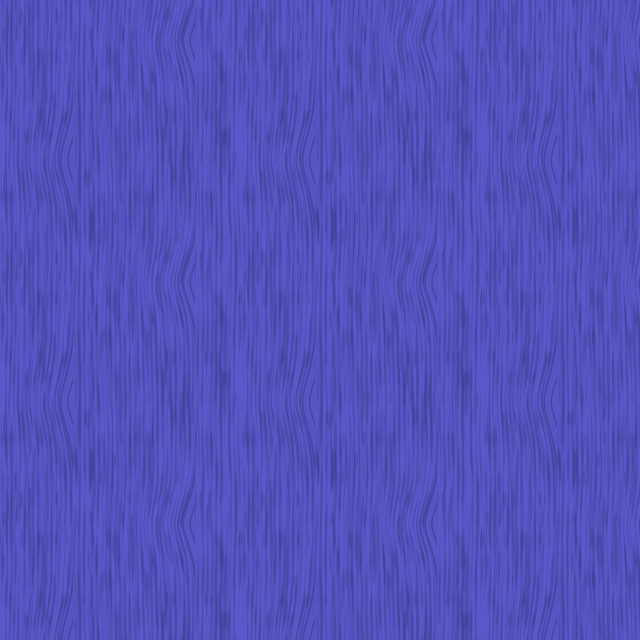
Reproduce this texture procedurally as a WebGL 2 fragment shader.

```glsl
#version 300 es
precision highp float;
// Blue wood grain: fine vertical strokes bending around half-drop knots.

uniform vec2 u_resolution;
out vec4 outColor;

const float TAU = 6.2831853;
const float REPEATS = 2.648;                  // tiles across the canvas
const vec3 LIGHT_WOOD = vec3(0.350, 0.350, 0.795);
const vec3 DARK_GRAIN = vec3(0.262, 0.262, 0.615);

float hash(vec2 p) {
    return fract(sin(dot(p, vec2(127.1, 311.7))) * 43758.5453);
}

// Value noise that wraps after the given number of cells.
float noise(vec2 p, vec2 period) {
    vec2 cell = floor(p);
    vec2 f = fract(p);
    f = f * f * (3.0 - 2.0 * f);
    vec2 a = mod(cell, period);
    vec2 b = mod(cell + 1.0, period);
    return mix(mix(hash(a), hash(vec2(b.x, a.y)), f.x),
               mix(hash(vec2(a.x, b.y)), hash(b), f.x), f.y);
}

// Sideways push of the grain on the left of a knot's straight edge.
float knotPush(vec2 p, vec2 knot, float bulge, float halfHeight) {
    float left = fract(knot.x - p.x);
    float along = fract(p.y - knot.y + 0.5) - 0.5;
    float rise = sqrt(along * along + 0.0004) / halfHeight;
    return bulge * exp(-pow(rise, 1.5)) * exp(-left / 0.13);
}

// Soft stroke where a field crosses a level.
float contour(float field, float level, float halfWidth, float soft) {
    return 1.0 - smoothstep(halfWidth - soft, halfWidth + soft, abs(field - level));
}

// Broken strokes, one per column, that sway, swell and taper along their length.
float strokes(vec2 p, float columns, float rows, float pixel) {
    float index = mod(floor(p.x * columns), columns);
    float across = fract(p.x * columns) - 0.5;
    float y = p.y * rows + hash(vec2(index, 7.3)) * rows;
    vec2 period = vec2(columns, rows);
    float sway = 0.30 * (noise(vec2(index + 11.0, y), period) - 0.5);
    float width = 0.42 * noise(vec2(index, y), period) - 0.05;
    float soft = max(0.16, pixel * columns * 0.6);
    return contour(across, sway, width, soft);
}

// Short dark flecks stretched along the grain.
float flecks(vec2 p, vec2 cells) {
    return smoothstep(0.58, 0.95, noise(p * cells, cells));
}

// Knot outline (x) and the smooth wood inside it (y).
vec2 knotMarks(vec2 p, vec2 knot, float push, float bulge, float pixel) {
    float field = fract(knot.x - p.x) - push;
    float soft = pixel * 1.3;
    float outer = contour(field, -0.006, 0.0055, soft);
    float inner = contour(field, -0.56 * bulge, 0.0055, soft);
    float inside = 1.0 - smoothstep(-0.012, 0.002, field);
    return vec2(max(outer, inner), inside);
}

void main() {
    vec2 uv = gl_FragCoord.xy / u_resolution;
    float pixel = REPEATS / min(u_resolution.x, u_resolution.y);
    vec2 tile = uv * REPEATS;

    // Two knots per tile, the second smaller and dropped by half.
    vec2 tallKnot = vec2(0.303, 0.985);
    vec2 shortKnot = vec2(0.807, 0.480);
    float tallBulge = 0.090;
    float shortBulge = 0.086;
    float tallPush = knotPush(tile, tallKnot, tallBulge, 0.140);
    float shortPush = knotPush(tile, shortKnot, shortBulge, 0.112);

    // Bend the grain around the knots, with a faint overall wander.
    vec2 grain = tile;
    grain.x += tallPush + shortPush + 0.002 * sin(TAU * tile.y);
    grain.x += 0.007 * (noise(tile * vec2(9.0, 6.0), vec2(9.0, 6.0)) - 0.5);

    float darkness = 0.54 * strokes(grain, 53.0, 9.0, pixel);
    darkness += 0.26 * strokes(grain + vec2(0.013, 0.0), 37.0, 8.0, pixel);
    darkness += 0.44 * flecks(grain, vec2(89.0, 12.0));
    darkness += 0.20 * (noise(grain * vec2(30.0, 7.0), vec2(30.0, 7.0)) - 0.4);

    // Clear the knot faces and draw their nested outlines.
    vec2 marks = max(knotMarks(tile, tallKnot, tallPush, tallBulge, pixel),
                     knotMarks(tile, shortKnot, shortPush, shortBulge, pixel));
    darkness = mix(darkness, 0.12, 0.85 * marks.y);
    darkness = max(darkness, 0.9 * marks.x);

    outColor = vec4(mix(LIGHT_WOOD, DARK_GRAIN, clamp(darkness, 0.0, 1.0)), 1.0);
}
```
